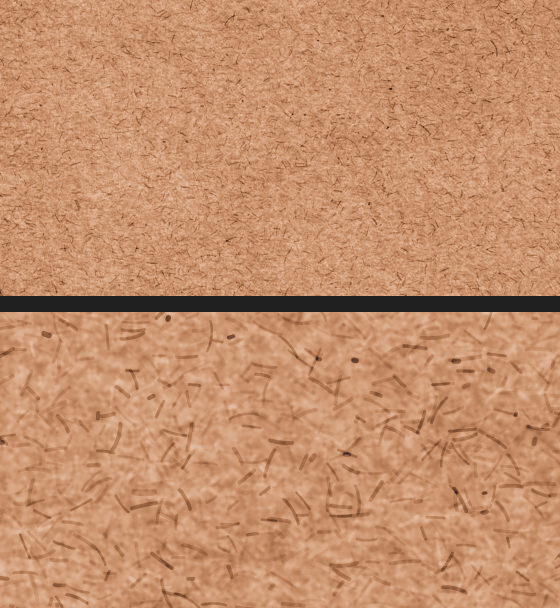
Top: the whole. Bottom: its middle third, enlarged.
Write a Shadertoy shader that draws this texture.

```glsl
// Rough brown fibreboard: value noise makes the blotches and the sharp grain,
// while jittered grids scatter curved dark and pale fibres, specks and flecks.
// All of them add to one tone, which a curved ramp turns into colour.

float hash(vec2 p) {
    return fract(sin(dot(p, vec2(127.1, 311.7))) * 43758.545);
}

float noise(vec2 p) {
    vec2 cell = floor(p), f = fract(p);
    f = f * f * (3.0 - 2.0 * f);
    float low = mix(hash(cell), hash(cell + vec2(1, 0)), f.x);
    float high = mix(hash(cell + vec2(0, 1)), hash(cell + vec2(1, 1)), f.x);
    return mix(low, high, f.y);
}

// Noise centred on zero
float grain(vec2 p) {
    return noise(p) - 0.5;
}

mat2 rotation(float a) {
    return mat2(cos(a), sin(a), -sin(a), cos(a));
}

// Strength of the strongest fibre here; "keep" is the share of filled cells
float fibres(vec2 p, float cells, float halfLength, float halfWidth, float keep, float seed) {
    float pixel = 1.0 / iResolution.y;
    vec2 home = floor(p * cells);
    float strongest = 0.0;
    for (int y = -1; y <= 1; y++)
    for (int x = -1; x <= 1; x++) {
        vec2 cell = home + vec2(x, y);
        vec2 id = cell + seed * 17.3;
        if (hash(id) > keep) continue;
        vec2 centre = (cell + vec2(hash(id + 3.1), hash(id + 5.7))) / cells;

        // Directions lean towards the horizontal
        float lean = 2.0 * hash(id + 8.3) - 1.0;
        vec2 q = rotation(1.5 * lean * sqrt(abs(lean))) * (p - centre);
        q.y += 22.0 * (hash(id + 11.9) - 0.5) * q.x * q.x;

        float len = halfLength * mix(0.3, 1.0, hash(id + 14.2));
        float width = halfWidth * mix(0.7, 1.2, hash(id + 19.6));
        float d = length(vec2(max(abs(q.x) - len, 0.0), q.y));
        float cover = clamp(0.5 + (width - d) / pixel, 0.0, 1.0);
        float strength = hash(id + 23.4);
        strongest = max(strongest, cover * mix(0.15, 1.0, strength * strength));
    }
    return strongest;
}

void mainImage(out vec4 fragColor, in vec2 fragCoord) {
    vec2 p = fragCoord / iResolution.y;
    vec2 uv = fragCoord / iResolution.xy;

    // Broad shading, darker towards the upper right
    float stain = grain(p * 2.6 + 4.0) + 0.6 * grain(p * 6.0 + 9.0);
    float shade = smoothstep(0.5, 1.9, uv.x + 0.8 * uv.y);
    float tone = 0.034 - 0.045 * shade + 0.035 * stain;

    // Mottling and pressed grain
    tone += 0.035 * grain(p * 15.0);
    tone += 0.055 * grain(rotation(0.3) * p * vec2(36.0, 46.0));
    tone += 0.12 * grain(rotation(0.15) * p * vec2(90.0, 150.0));
    tone += 0.14 * grain(rotation(0.7) * p * 215.0);

    // Fine fibres, denser where the board is stained
    float density = clamp(0.55 + 0.3 * shade - 0.35 * stain, 0.2, 0.95);
    for (float i = 0.0; i < 4.0; i++) {
        vec2 q = p + 0.37 * i;
        tone -= 0.19 * fibres(q, 27.0 + 4.0 * i, 0.017, 0.0019, density, i + 1.0);
    }
    for (float i = 0.0; i < 2.0; i++) {
        tone += 0.075 * fibres(p + 0.53 * i, 25.0 + 5.0 * i, 0.016, 0.0020, 0.6, i + 7.0);
    }

    // Dark specks, a few long strands and rare heavy flecks
    tone -= 0.34 * fibres(p, 17.0, 0.0035, 0.0026, 0.55, 11.0);
    tone -= 0.28 * fibres(p, 7.0, 0.026, 0.0022, 0.3, 13.0);
    tone -= 0.40 * fibres(p, 3.0, 0.015, 0.0050, 0.22, 15.0);
    tone += 0.15 * fibres(p, 5.0, 0.010, 0.0030, 0.2, 18.0);

    // Ramp from near black through tan to pale sand
    tone = clamp(tone, -0.42, 0.16);
    vec3 colour = vec3(0.79, 0.57, 0.42) + tone * vec3(0.79, 1.0, 1.12)
                + tone * tone * vec3(-1.4, 0.0, 1.2);
    fragColor = vec4(clamp(colour, 0.0, 1.0), 1.0);
}
```
